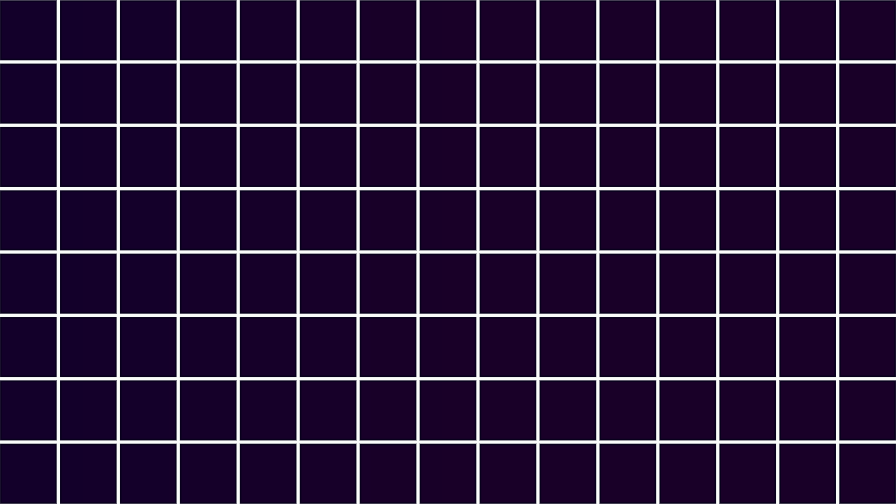
This pattern is drawn by a Shadertoy shader. Its source:

```glsl
const vec2 CELL = vec2(0.11894, 0.1257);   // cell size in canvas heights
const float LINE_WIDTH = 0.0066;
const float RIM_WIDTH = 0.0031;

const vec3 FILL_LEFT = vec3(0.075, 0.0, 0.165);
const vec3 FILL_RIGHT = vec3(0.098, 0.0, 0.157);
const vec3 RIM_COLOR = vec3(0.03, 0.0, 0.11);
const vec3 LINE_COLOR = vec3(0.98, 0.99, 0.98);

// Distance per axis to the nearest grid line
vec2 gridDistance(vec2 p, vec2 cell, vec2 phase) {
    return abs(fract(p / cell + phase + 0.5) - 0.5) * cell;
}

// Antialiased coverage of a band centred on the lines of both axes
float bandCoverage(vec2 dist, float width, float pixel) {
    vec2 cover = clamp((0.5 * width - dist) / pixel + 0.5, 0.0, 1.0);
    return max(cover.x, cover.y);
}

// Fill shifting gently from blue-violet to plum
vec3 fillColor(float across, vec3 left, vec3 right) {
    return mix(left, right, smoothstep(0.0, 0.6, across));
}

void mainImage(out vec4 fragColor, in vec2 fragCoord) {
    float pixel = 1.0 / iResolution.y;
    vec2 p = (fragCoord - 0.5 * iResolution.xy) * pixel;

    // A column is centred on the canvas, a horizontal line crosses its middle
    vec2 dist = gridDistance(p, CELL, vec2(0.5, 0.0));

    // Dark rim beside each bright line
    float rim = bandCoverage(dist, LINE_WIDTH + 2.0 * RIM_WIDTH, pixel);
    float line = bandCoverage(dist, LINE_WIDTH, pixel);

    vec3 color = fillColor(fragCoord.x / iResolution.x, FILL_LEFT, FILL_RIGHT);
    color = mix(color, RIM_COLOR, rim);
    color = mix(color, LINE_COLOR, line);
    fragColor = vec4(color, 1.0);
}
```
